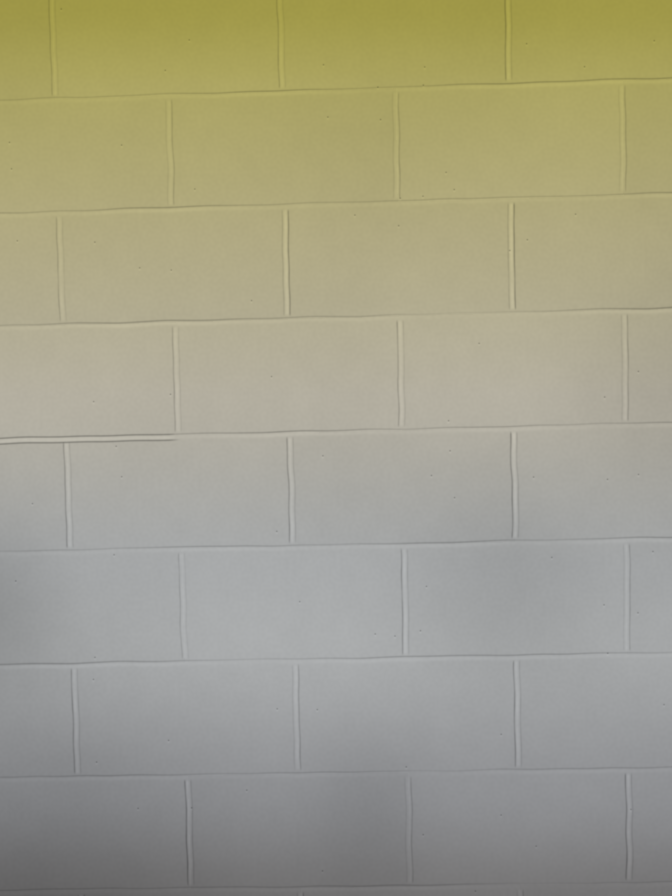
Reproduce this texture procedurally as a Shadertoy shader.

```glsl
float hash(vec2 p) {
    vec3 q = fract(p.xyx * vec3(0.1031, 0.103, 0.0973));
    q += dot(q, q.yzx + 33.33);
    return fract((q.x + q.y) * q.z);
}

float cornerSlope(vec2 cell, vec2 offset) {
    float a = 6.2832 * hash(cell + 57.0);
    return dot(vec2(cos(a), sin(a)), offset);
}

// Gradient noise, roughly -0.7 to 0.7
float noise(vec2 p) {
    vec2 i = floor(p), f = p - i, e = vec2(1, 0);
    vec2 u = f * f * f * (f * (f * 6.0 - 15.0) + 10.0);
    return mix(mix(cornerSlope(i, f), cornerSlope(i + e, f - e), u.x),
               mix(cornerSlope(i + e.yx, f - e.yx), cornerSlope(i + 1.0, f - 1.0), u.x), u.y);
}

float fbm(vec2 p) {
    float sum = 0.0, amp = 0.5;
    for (int i = 0; i < 4; i++) {
        sum += amp * noise(p);
        p = p * 2.03 + 17.3;
        amp *= 0.5;
    }
    return sum;
}

float ridge(float d, float width) {
    return exp(-d * d / (width * width));
}

// Daylight falling from warm yellow to cool grey
vec3 wallColor(float t) {
    vec3 c = mix(vec3(0.62, 0.59, 0.28), vec3(0.665, 0.635, 0.37), smoothstep(0.0, 0.1, t));
    c = mix(c, vec3(0.695, 0.665, 0.51), clamp((t - 0.08) / 0.18, 0.0, 1.0));
    c = mix(c, vec3(0.705, 0.685, 0.625), clamp((t - 0.26) / 0.18, 0.0, 1.0));
    c = mix(c, vec3(0.64, 0.648, 0.65), smoothstep(0.42, 0.64, t));
    c = mix(c, vec3(0.55, 0.555, 0.565), smoothstep(0.7, 0.91, t));
    return mix(c, vec3(0.45, 0.445, 0.445), smoothstep(0.88, 1.02, t));
}

float softShadow(vec2 p, vec2 center, vec2 size) {
    vec2 q = (p - center) / size;
    return exp(-dot(q, q));
}

void mainImage(out vec4 fragColor, in vec2 fragCoord) {
    float px = 1.0 / iResolution.x;
    vec2 p = vec2(fragCoord.x, iResolution.y - fragCoord.y) * px;
    float t = 1.0 - fragCoord.y / iResolution.y;
    float hair = max(0.0016, 0.7 * px);

    // Slightly tilted courses with half-block offsets
    float courseHeight = 0.168 + 0.003 * p.x;
    float course = 1.0 + (p.y - 0.151 + 0.033 * p.x) / courseHeight;
    float row = floor(course);
    float blockWidth = 0.3394 - 0.00165 * course;
    float col = (p.x - 0.0764 - 0.0056 * course) / blockWidth - 0.5 * mod(row, 2.0);

    // Signed distances to the nearest bed and head joints
    float bed = round(course), head = round(col);
    float bedDist = (course - bed) * courseHeight + 0.0022 * noise(vec2(p.x * 14.0, bed * 7.3));
    float headDist = (col - head) * blockWidth + 0.0022 * noise(vec2(p.y * 22.0, head * 5.7 + row));

    // Painted-over joints: raised bead beside a thin shadow
    float headWear = mix(0.45, 1.0, hash(vec2(head + 9.0, row + 3.0)));
    float side = hash(vec2(head + 31.0, row + 5.0)) < 0.55 ? 1.0 : -1.0;
    float along = fract(course);
    headWear *= smoothstep(0.02, 0.06, along) * smoothstep(0.98, 0.94, along);
    headWear *= 0.9 + 0.5 * noise(vec2(p.y * 30.0, head * 3.1));
    float relief = headWear * (0.085 * ridge(headDist, 0.0032)
        - 0.17 * ridge(headDist - side * 0.0042, hair)
        - 0.07 * ridge(headDist + side * 0.0048, hair));

    float bedWear = 0.5 + 0.8 * noise(vec2(p.x * 4.0 + bed * 2.7, bed * 3.37 + 0.4));
    bedWear = clamp(bedWear, 0.12, 1.0) * mix(1.1, 0.65, t);
    float crack = (bed == 4.0 ? 1.0 : 0.0) * smoothstep(0.27, 0.25, p.x);
    bedWear = max(bedWear, crack);
    relief += bedWear * (0.07 * ridge(bedDist - 0.002, 0.0032)
        - 0.19 * ridge(bedDist + 0.0026, hair));
    relief -= 0.2 * crack * ridge(bedDist - 0.006, hair);

    // Block tone, uneven paint and fine grain
    float tone = 1.0 + relief;
    tone += 0.018 * (hash(vec2(floor(col) + 13.0, row + 7.0)) - 0.5);
    tone += 0.045 * fbm(p * vec2(3.0, 2.5) + 4.0) + 0.02 * fbm(p * 28.0);
    tone += 0.016 * noise(p * 170.0);

    // Sparse pits, each with a lit lower rim
    vec2 grid = p * 26.0, cell = floor(grid);
    vec2 spot = fract(grid) - 0.25 - 0.5 * vec2(hash(cell + 2.0), hash(cell + 71.0));
    float pitted = step(0.9, hash(cell + 19.0));
    tone += pitted * (0.04 * ridge(length(spot - vec2(0.0, 0.06)), 0.05)
        - 0.13 * ridge(length(spot), 0.04));

    // Broad shadows across the lower wall
    tone -= 0.16 * softShadow(p, vec2(0.0, 1.34), vec2(0.32, 0.24));
    tone -= 0.12 * softShadow(p, vec2(-0.02, 0.91), vec2(0.1, 0.12));
    tone -= 0.07 * softShadow(p, vec2(0.75, 0.89), vec2(0.14, 0.16));
    tone -= 0.06 * softShadow(p, vec2(0.55, 1.21), vec2(0.09, 0.12));
    tone -= 0.08 * softShadow(p, vec2(1.03, 0.58), vec2(0.16, 0.2));
    tone += 0.04 * softShadow(p, vec2(0.5, 1.02), vec2(0.35, 0.2));

    fragColor = vec4(clamp(wallColor(t) * tone, 0.0, 1.0), 1.0);
}
```
